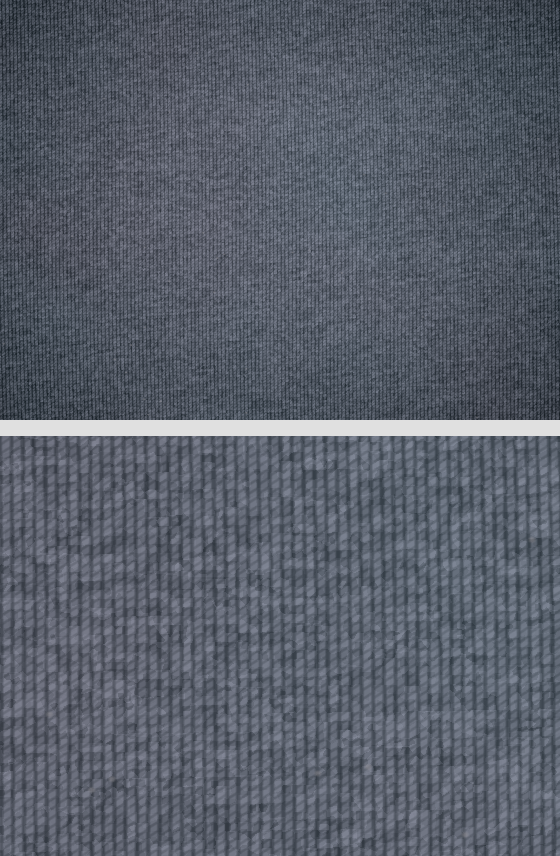
Top: the whole. Bottom: its middle third, enlarged.
Write a WebGL 2 fragment shader that draws this texture.

```glsl
#version 300 es
precision highp float;

uniform vec2 u_resolution;
out vec4 fragColor;

const vec2 STITCHES = vec2(150.0, 140.0); // wales across, courses down
const vec3 SHADOW_YARN = vec3(0.145, 0.175, 0.205);
const vec3 LIT_YARN = vec3(0.505, 0.525, 0.585);
const vec3 LINT_COLOR = vec3(0.58, 0.57, 0.59);

float hash(vec2 p) {
  vec3 q = fract(vec3(p.xyx) * vec3(0.1031, 0.1030, 0.0973));
  q += dot(q, q.yzx + 33.33);
  return fract((q.x + q.y) * q.z);
}

// Cellular noise: x = distance to nearest point, y = random id of that point
vec2 cellular(vec2 p) {
  vec2 base = floor(p);
  vec2 nearest = vec2(8.0, 0.0);
  for (int j = -1; j <= 1; j++) {
    for (int i = -1; i <= 1; i++) {
      vec2 cell = base + vec2(i, j);
      vec2 point = cell + vec2(hash(cell), hash(cell + 57.0));
      float d = distance(p, point);
      if (d < nearest.x) nearest = vec2(d, hash(cell + 113.0));
    }
  }
  return nearest;
}

// Broad soft patches from layered sines, roughly -1 to 1
float patches(vec2 p, float phase) {
  float sum = 0.0;
  float gain = 0.5;
  for (int i = 0; i < 4; i++) {
    sum += gain * sin(p.x + phase + 1.3 * sin(p.y * 0.8)) * cos(p.y - phase);
    p = mat2(0.8, 0.6, -0.6, 0.8) * p * 1.8;
    phase += 1.7;
    gain *= 0.6;
  }
  return sum;
}

float band(float x, float halfWidth, float soft) {
  return 1.0 - smoothstep(halfWidth - soft, halfWidth + soft, abs(x));
}

// One slanted yarn loop per cell, with a dark furrow between wales
float knit(vec2 grid, vec2 pixel) {
  float across = fract(grid.x) - 0.5;
  vec2 id = floor(grid);
  float stagger = 0.3 * hash(vec2(id.x, 7.0));
  float along = fract(grid.y - 0.75 * across + stagger) - 0.5;
  vec2 soft = max(vec2(0.13), 0.5 * pixel);
  float width = 0.32 + 0.07 * (hash(id) - 0.5);
  float wale = band(across, width, soft.x);
  float strand = band(along, 0.33, soft.y);
  return wale * mix(0.5, 1.0, strand);
}

// Gentle drift of the cloth so that the wales are not ruler straight
vec2 drape(vec2 uv) {
  float lean = 0.012 * (uv.y - 0.5);
  float sway = 0.0022 * sin(5.0 * uv.y + 3.0 * uv.x);
  float sag = 0.004 * sin(4.0 * uv.x + 1.0) + 0.035 * uv.x;
  return uv + vec2(lean + sway, -sag);
}

void main() {
  vec2 uv = gl_FragCoord.xy / u_resolution;
  vec2 p = vec2(uv.x * 4.0 / 3.0, uv.y);

  // Knitted structure
  vec2 grid = drape(uv) * STITCHES;
  float loops = knit(grid, STITCHES / u_resolution);
  float tone = 0.64 + 0.40 * (loops - 0.56);

  // Yarn wear: uneven stitches, fine fuzz and faint slanted streaks
  tone += 0.16 * (hash(floor(grid)) - 0.5);
  tone += 0.24 * (cellular(p * 190.0).y - 0.5);
  vec2 streak = vec2(p.x, p.y - 0.14 * p.x) * vec2(22.0, 150.0);
  tone += 0.12 * (cellular(streak).y - 0.5);

  // Light falling off toward the borders, with broad fading
  vec2 off = (uv - vec2(0.5, 0.51)) * vec2(1.0, 0.87);
  tone -= 1.1 * dot(off, off);
  tone += 0.055 * patches(p * 6.0, 0.6);
  tone -= 0.05 * exp(-22.0 * dot(p - vec2(0.58, 0.52), p - vec2(0.58, 0.52)));

  // Cool dye with slight shifts between violet and teal
  vec3 color = mix(SHADOW_YARN, LIT_YARN, clamp(tone, -0.15, 1.1));
  float hue = patches(p * 4.0, 2.4);
  color += 0.013 * hue * vec3(-1.0, 0.4, 0.3);

  // Sparse lint
  vec2 speck = cellular(p * vec2(34.0, 42.0));
  float lint = step(0.975, speck.y) * (1.0 - smoothstep(0.03, 0.14, speck.x));
  color = mix(color, LINT_COLOR, 0.45 * lint);

  fragColor = vec4(color, 1.0);
}
```
